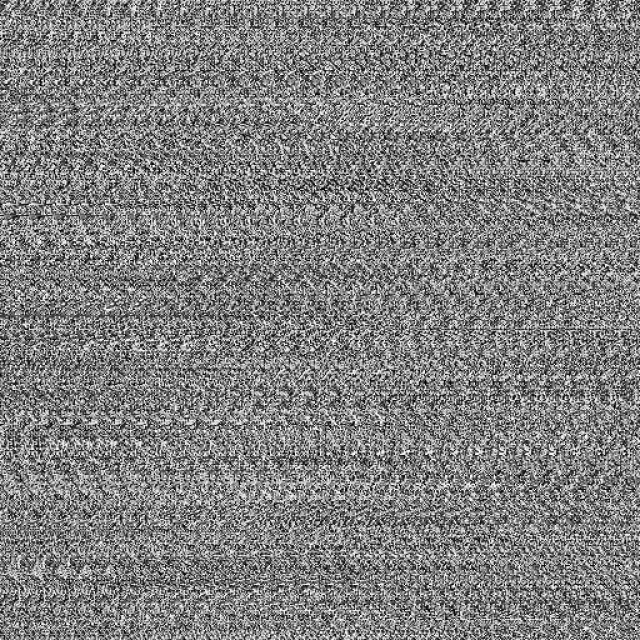
Give the GLSL for this pattern, as a WebGL 1 fragment shader.

```glsl
precision highp float;
// Fine grey static whose rows repeat across in slowly drifting strips.
uniform vec2 u_resolution;

const float GRID = 512.0;     // grains along each side
const float REPEATS = 26.0;   // strips across the canvas
const float BAND_ROWS = 7.0;  // rows sharing one slanted streak
const float DRIFT = 0.09;     // range of grey change per strip
const float WEAR = 0.08;      // share of grains that break the repeat
const float STREAKS = 0.3;    // share of grains following a streak
const float RAMP_ROWS = 0.08; // share of rows drawn as even ramps

// Evenly distributed value in 0..1 for a lattice point
float hash(vec2 p, float seed) {
  vec3 q = fract(vec3(p.xyx + seed) * 0.1031);
  q += dot(q, q.yzx + 33.33);
  return fract((q.x + q.y) * q.z);
}

// Sideways lean of a band: left, upright or right
float bandSlant(float band) {
  return floor(hash(vec2(band, 5.0), 17.0) * 3.0) - 1.0;
}

// Grey level of one grain
float grain(vec2 cell) {
  float period = GRID / REPEATS;
  float band = floor(cell.y / BAND_ROWS);
  float along = cell.x + bandSlant(band) * mod(cell.y, BAND_ROWS);
  float strip = floor(along / period);
  float column = floor(mod(along, period));
  vec2 local = vec2(column, cell.y);

  // Choose independent grain or a value shared by the slanted band
  float follows = step(hash(local, 71.0), STREAKS);
  vec2 source = mix(local, vec2(column, band), follows);
  float base = hash(source, 131.0 + 200.0 * follows);

  // Occasional rows step evenly through the greys
  float ramp = hash(vec2(cell.y, 3.0), 43.0)
             + column * hash(vec2(cell.y, 9.0), 59.0);
  float isRamp = step(hash(vec2(cell.y, 1.0), 29.0), RAMP_ROWS);
  base = mix(base, ramp, isRamp);

  // Drift gradually between strips, with a few fresh grains
  float rate = (hash(source, 401.0) - 0.5) * DRIFT;
  float repeated = fract(base + rate * strip);
  float worn = step(hash(cell, 503.0), WEAR);
  return mix(repeated, hash(cell, 607.0), worn);
}

// Square grains with edges softened over one output pixel
float smoothGrains(vec2 position, vec2 pixelsPerGrain) {
  vec2 p = position - 0.5;
  vec2 cell = floor(p + 0.001);
  vec2 blend = clamp((p - cell - 0.5) * pixelsPerGrain + 0.5, 0.0, 1.0);
  float lower = mix(grain(cell), grain(cell + vec2(1.0, 0.0)), blend.x);
  float upper = mix(grain(cell + vec2(0.0, 1.0)),
                    grain(cell + vec2(1.0, 1.0)), blend.x);
  return mix(lower, upper, blend.y);
}

void main() {
  vec2 uv = gl_FragCoord.xy / u_resolution;
  float grey = smoothGrains(uv * GRID, u_resolution / GRID);
  gl_FragColor = vec4(vec3(grey), 1.0);
}
```
